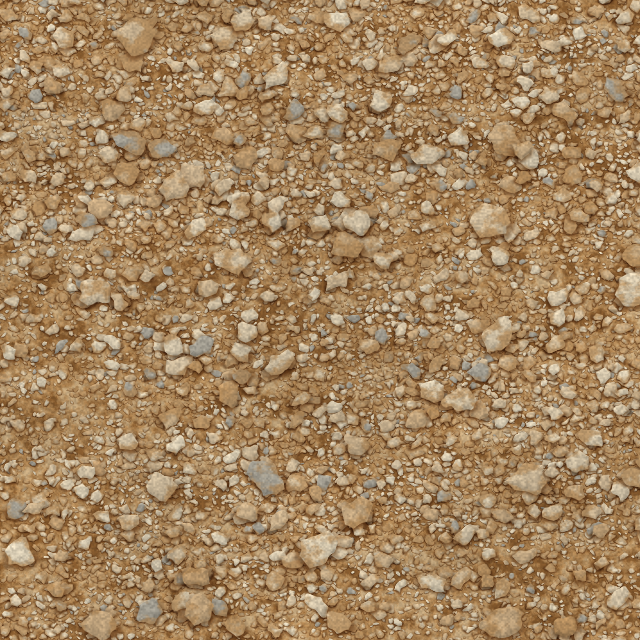
Write a WebGL 1 fragment shader that draws this texture.

```glsl
precision highp float;
uniform vec2 u_resolution;

const vec3 RUST = vec3(0.51, 0.345, 0.175);
const vec3 OCHRE = vec3(0.67, 0.51, 0.32);
const vec3 SAND = vec3(0.76, 0.65, 0.49);
const vec3 STONE_WARM = vec3(0.69, 0.54, 0.36);
const vec3 STONE_PALE = vec3(0.83, 0.785, 0.69);
const vec3 STONE_GREY = vec3(0.63, 0.61, 0.56);
const vec3 SHADOW_TINT = vec3(0.66, 0.55, 0.43);
const vec2 LIGHT = vec2(-0.35, 0.94);
const float FINEST_CELLS = 104.0;
const float LAYER_RATIO = 0.64;
const float FINE_PRESENCE = 0.8;
const float PRESENCE_STEP = 0.155;
const float GREY_SHARE = 0.06;
const float GRAIN_SCALE = 210.0;
const float GRAIN_AMOUNT = 0.2;

float hash(vec2 p) {
  return fract(sin(dot(p, vec2(127.1, 311.7))) * 43758.5);
}

float noise(vec2 p) {
  vec2 i = floor(p), f = fract(p);
  f = f * f * (3.0 - 2.0 * f);
  return mix(mix(hash(i), hash(i + vec2(1.0, 0.0)), f.x),
             mix(hash(i + vec2(0.0, 1.0)), hash(i + 1.0), f.x), f.y);
}

float fbm(vec2 p) {
  float sum = 0.0, weight = 0.5;
  for (int i = 0; i < 5; i++) {
    sum += weight * noise(p);
    p = mat2(1.6, 1.2, -1.2, 1.6) * p + 7.3;
    weight *= 0.55;
  }
  return sum / 1.055;
}

// Horizontal beds, richer or poorer in stones
float bedding(vec2 p) {
  return 0.6 * noise(p * vec2(3.0, 9.0) + 4.0) + 0.4 * noise(p * vec2(9.0, 16.0));
}

vec3 soil(vec2 p) {
  float clump = fbm(p * vec2(26.0, 38.0));
  float crumb = fbm(p * 95.0 + 31.0);
  float tone = 0.5 + 1.5 * (clump - 0.5) + 1.3 * (crumb - 0.5);
  vec3 color = mix(RUST, OCHRE, smoothstep(0.05, 0.55, tone));
  return mix(color, SAND, smoothstep(0.45, 1.0, tone));
}

// Angular stone: x = signed distance, yz = outward direction of nearest facet
vec3 facetedStone(vec2 q, float radius, vec2 seed) {
  float len = length(q);
  vec3 nearest = vec3(len - radius * 1.1, q / max(len, 0.001));
  for (int k = 0; k < 6; k++) {
    float fk = float(k);
    float angle = (fk + 0.75 * hash(seed + fk * 3.7)) * 1.0472;
    vec2 dir = vec2(cos(angle), sin(angle));
    float d = dot(q, dir) - radius * (0.7 + 0.4 * hash(seed + fk * 5.3 + 9.0));
    if (d > nearest.x) nearest = vec3(d, dir);
  }
  return nearest;
}

void addStones(inout vec3 color, vec2 p, float cells, float presence, float seed,
               float grain, float dust) {
  vec2 g = p * cells;
  float soft = 0.8 * cells / u_resolution.y;
  for (int y = -1; y <= 1; y++) {
    for (int x = -1; x <= 1; x++) {
      vec2 cell = floor(g) + vec2(float(x), float(y));
      vec2 id = cell + seed;
      float richness = 0.35 + 1.3 * bedding(cell / cells);
      if (hash(id) > presence * richness) continue;

      // Place, turn and flatten the stone
      vec2 jitter = vec2(hash(id + 11.3), hash(id + 23.9)) - 0.5;
      vec2 q = g - cell - 0.5 - 0.6 * jitter;
      float size = hash(id + 37.1);
      float radius = mix(0.28, 0.6, size * size);
      float turn = 1.8 * (hash(id + 41.7) - 0.5);
      mat2 spin = mat2(cos(turn), -sin(turn), sin(turn), cos(turn));
      vec2 local = spin * q * vec2(1.0, mix(1.05, 1.75, hash(id + 53.3)));
      vec3 shape = facetedStone(local, radius, id);

      // Shadow in the hollow beneath
      float below = smoothstep(0.5, -0.5, q.y / radius);
      float shadow = smoothstep(0.24, 0.0, shape.x) * (0.2 + 0.75 * below);
      color *= mix(vec3(1.0), SHADOW_TINT, shadow);

      // Colour, facet light and clinging soil
      float tone = hash(id + 67.9);
      vec3 stone = mix(STONE_WARM, STONE_PALE, sqrt(tone));
      if (hash(id + 71.3) < GREY_SHARE) stone = STONE_GREY;
      float rim = smoothstep(-0.65 * radius, 0.0, shape.x);
      float lit = dot(shape.yz * spin, LIGHT) * rim;
      stone *= 1.0 + 0.13 * lit - 0.05 * rim + 0.14 * (grain - 0.5);
      stone = mix(stone, OCHRE, 0.75 * smoothstep(0.5, 0.72, dust + 0.12 * rim));
      color = mix(color, stone, smoothstep(soft, -soft, shape.x));
    }
  }
}

void main() {
  vec2 p = gl_FragCoord.xy / u_resolution.y;
  vec3 color = soil(p);
  float grain = noise(p * GRAIN_SCALE);
  float dust = fbm(p * vec2(34.0, 44.0) + 17.0);
  vec2 warp = vec2(noise(p * 85.0), noise(p * 85.0 + 40.0)) - 0.5;
  vec2 rough = p + 0.006 * warp;

  // Stones from fine gravel up to large cobbles
  float cells = FINEST_CELLS;
  for (int i = 0; i < 5; i++) {
    float layer = float(i);
    float presence = FINE_PRESENCE - PRESENCE_STEP * layer;
    addStones(color, rough, cells, presence, 19.0 * layer, grain, dust);
    cells *= LAYER_RATIO;
  }

  // Overall grit and slow drift of brightness
  float grit = noise(p * GRAIN_SCALE * 1.7 + 5.0) - 0.5;
  float drift = fbm(p * vec2(4.0, 9.0) + 2.0) - 0.5;
  color *= 1.0 + GRAIN_AMOUNT * grit + 0.16 * drift;
  gl_FragColor = vec4(clamp(color, 0.0, 1.0), 1.0);
}
```
